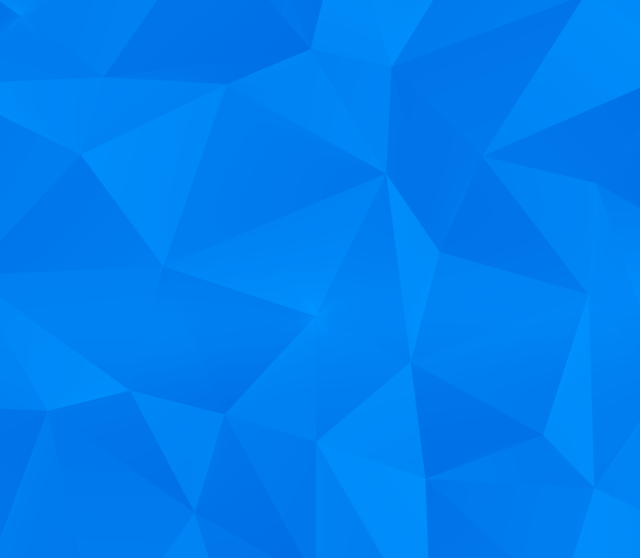
Give the GLSL for this background, as a Shadertoy shader.

```glsl
// Blue low-poly backdrop: a jittered, tilted grid is split into triangular facets,
// each with its own tone and soft linear gradient. A bright horizontal band,
// faint rim glints and star-shaped glows at a few corners light the surface.

vec2 hash2(vec2 p) {
    vec3 q = fract(p.xyx * vec3(0.1031, 0.1030, 0.0973));
    q += dot(q, q.yzx + 33.33);
    return fract((q.xx + q.yz) * q.zy);
}

float cross2(vec2 a, vec2 b) { return a.x * b.y - a.y * b.x; }

// Grid corner moved off its lattice place
vec2 corner(vec2 cell) {
    return cell + 0.74 * (hash2(cell + 40.0) - 0.5);
}

float edgeDistance(vec2 p, vec2 a, vec2 b) {
    return cross2(b - a, p - a) / length(b - a);
}

// Adds one facet to the sum: x holds weighted tone, y holds coverage
void addFacet(vec2 p, vec2 a, vec2 b, vec2 c, vec2 cell, float half_, float band,
              float pixel, inout vec2 sum) {
    float facing = sign(cross2(b - a, c - a));
    vec3 d = facing * vec3(edgeDistance(p, a, b), edgeDistance(p, b, c), edgeDistance(p, c, a));
    float cover = clamp(0.5 + min(d.x, min(d.y, d.z)) / pixel, 0.0, 1.0);
    if (cover <= 0.0) return;

    // Some cells share one tone across both halves, which makes larger panels
    vec2 seed = hash2(cell * 2.0 + vec2(half_ * 17.0, 91.0));
    vec2 shared_ = hash2(cell + 150.0);
    float level = shared_.y < 0.28 ? shared_.x : seed.x;
    float tone = 0.06 + 0.84 * pow(level, 0.8);

    // Linear shading across the facet
    float angle = 6.2832 * seed.y;
    tone += 0.16 * dot(p - (a + b + c) / 3.0, vec2(cos(angle), sin(angle)));
    tone = mix(tone, 0.97, band * (0.2 + 0.8 * seed.y));

    // Tapered glint along one rim
    float along = clamp(dot(p - a, b - a) / dot(b - a, b - a), 0.0, 1.0);
    float glint = exp(-max(d.x, 0.0) / 0.06) * 4.0 * along * (1.0 - along);
    tone += 0.13 * glint * step(0.62, fract(seed.x * 7.0 + seed.y));

    sum += cover * vec2(tone, 1.0);
}

// Soft four-rayed glow around a corner
float starGlow(vec2 offset, float turn) {
    float r = length(offset);
    float angle = atan(offset.y, offset.x + 1e-5) + turn;
    float rays = pow(abs(cos(2.0 * angle)), 5.0);
    return exp(-r * r / 0.012) * 0.6 + rays * exp(-r * r / 0.05) * 0.5;
}

void mainImage(out vec4 fragColor, in vec2 fragCoord) {
    vec2 uv = fragCoord / iResolution.y;
    float pixel = 4.5 * 1.3 / iResolution.y;

    // Tilted grid hides the lattice directions
    vec2 p = mat2(0.87, 0.49, -0.49, 0.87) * uv * 4.5 + vec2(7.0, 12.0);
    vec2 home = floor(p);

    float lift = (uv.y - 0.43 - 0.05 * (uv.x - 0.55)) / 0.11;
    float band = 0.8 * exp(-lift * lift);

    vec2 sum = vec2(0.0);
    float glow = 0.0;
    for (int j = -1; j <= 1; j++)
    for (int i = -1; i <= 1; i++) {
        vec2 cell = home + vec2(i, j);
        vec2 a = corner(cell);
        vec2 b = corner(cell + vec2(1, 0));
        vec2 c = corner(cell + vec2(1, 1));
        vec2 d = corner(cell + vec2(0, 1));

        // Pick a diagonal that stays inside the quad
        bool acFits = cross2(c - a, b - a) * cross2(c - a, d - a) < 0.0;
        bool bdFits = cross2(d - b, a - b) * cross2(d - b, c - b) < 0.0;
        vec2 pick = hash2(cell + 220.0);
        if (acFits && (!bdFits || pick.x > 0.5)) {
            addFacet(p, a, b, c, cell, 0.0, band, pixel, sum);
            addFacet(p, c, d, a, cell, 1.0, band, pixel, sum);
        } else {
            addFacet(p, b, c, d, cell, 0.0, band, pixel, sum);
            addFacet(p, d, a, b, cell, 1.0, band, pixel, sum);
        }
        glow += step(0.85, pick.y) * starGlow(p - a, 6.2832 * pick.x);
    }

    float tone = sum.x / max(sum.y, 1e-3) + 0.28 * glow;
    vec3 color = mix(vec3(0.0, 0.43, 0.895), vec3(0.0, 0.565, 0.99), clamp(tone, -0.1, 1.1));
    fragColor = vec4(color, 1.0);
}
```
